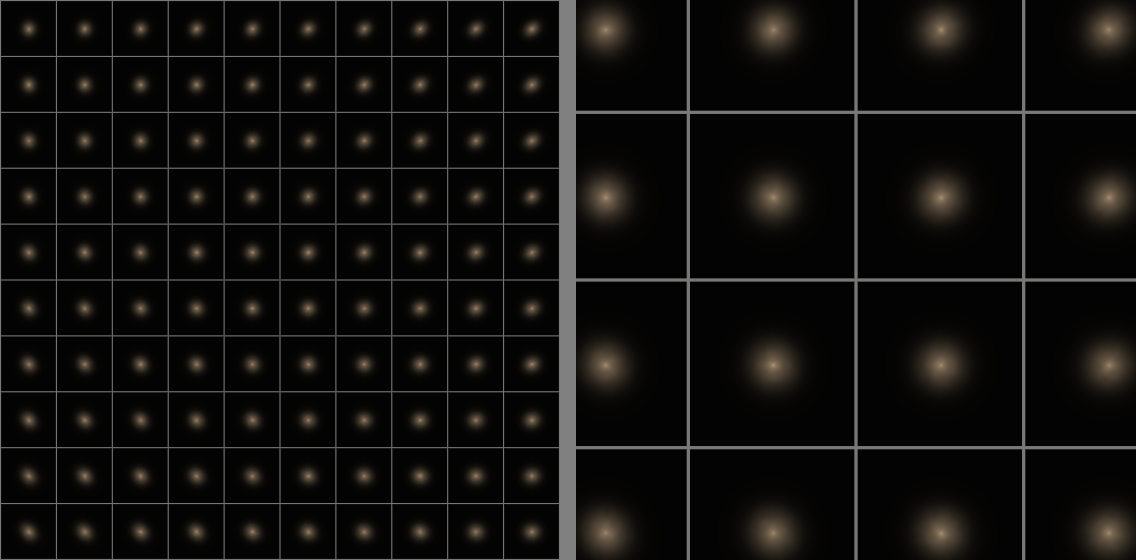
Left, the full canvas; right, a detail of the centre.
Reproduce this pattern procedurally as a Shadertoy shader.

```glsl
// A ten by ten sheet of soft warm glows on near-black, ruled by thin grey lines.
// Each glow is a sheared Gaussian halo with a sharp core; its width and tilt
// drift smoothly across the sheet, with slight grain and brightness variation.

float hash(vec2 p) {
    vec3 q = fract(vec3(p.xyx) * 0.1031);
    q += dot(q, q.yzx + 33.33);
    return fract((q.x + q.y) * q.z);
}

float valueNoise(vec2 p) {
    vec2 i = floor(p), f = fract(p);
    f = f * f * (3.0 - 2.0 * f);
    return mix(mix(hash(i), hash(i + vec2(1, 0)), f.x),
               mix(hash(i + vec2(0, 1)), hash(i + vec2(1, 1)), f.x), f.y);
}

// Brightness of one glow; p is in cell widths, drift runs 0..1 over the sheet
float glow(vec2 p, vec2 drift) {
    float low = 1.0 - drift.y;
    vec2 spread = vec2(0.88 + 0.12 * drift.x + 0.14 * low, 0.95 + 0.10 * low);
    vec2 q = p / spread;
    float tilt = 0.22 * (drift.x + drift.y - 1.0);
    float r2 = max(dot(q, q) - 2.0 * tilt * q.x * q.y, 0.0);
    return 0.38 * exp(-58.0 * r2) + 0.25 * exp(-sqrt(r2) / 0.025);
}

void mainImage(out vec4 fragColor, in vec2 fragCoord) {
    const float cells = 10.0;
    const float lineWidth = 1.0 / 512.0;
    vec2 uv = fragCoord / iResolution.xy;
    float pixel = 1.0 / min(iResolution.x, iResolution.y);

    // Grid inset by half a line so the outer border stays whole
    vec2 grid = (uv - 0.5 * lineWidth) / (1.0 - lineWidth) * cells;
    vec2 cell = clamp(floor(grid), 0.0, cells - 1.0);
    vec2 local = grid - cell - 0.5;

    // Warm glow, a touch right of and below the cell centre
    float light = glow(local - vec2(0.008, -0.009), cell / (cells - 1.0));
    light *= 0.97 + 0.06 * hash(cell + 7.0);
    light *= 0.95 + 0.10 * valueNoise(uv * 256.0);
    vec3 color = vec3(0.014, 0.013, 0.010) + light * vec3(1.0, 0.85, 0.68);

    // Antialiased rules
    vec2 edge = abs(grid - round(grid)) * (1.0 - lineWidth) / cells;
    float lineDist = min(edge.x, edge.y);
    float rule = clamp((0.5 * lineWidth - lineDist) / pixel + 0.5, 0.0, 1.0);
    color = mix(color, vec3(0.47, 0.47, 0.465), rule);

    fragColor = vec4(color, 1.0);
}
```
